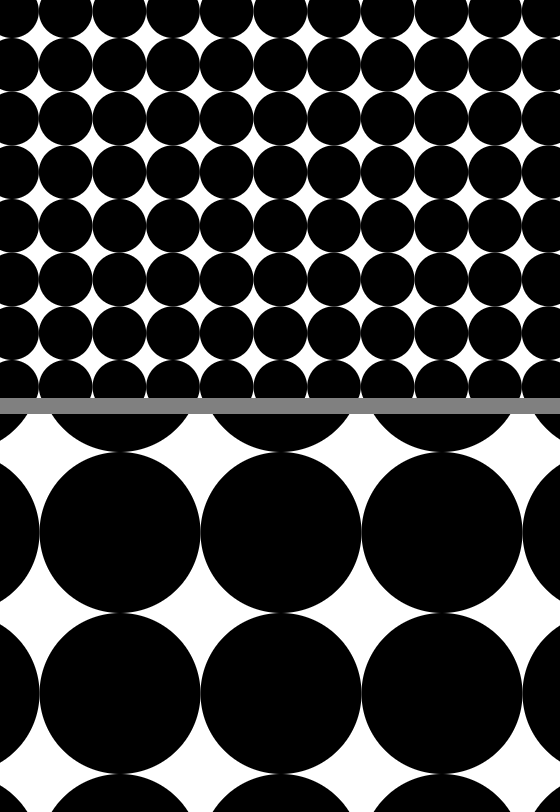
Top, the full canvas; bottom, a detail of the centre.
Give the GLSL for this pattern, as a Shadertoy shader.

```glsl
// Black discs on white, packed in a square grid so that neighbours just touch.
// Each point multiplies the light left by the discs of its own and adjacent
// cells, so the thin gaps at the tangent points are smoothed from both sides.

const float PITCH = 0.09583;                  // disc spacing, in canvas widths
const float RADIUS = 0.5;                     // disc radius, in cells
const vec2 GRID_SHIFT = vec2(0.0006, 0.0);    // grid offset, in canvas widths
const vec3 DISC_COLOR = vec3(0.0);
const vec3 GROUND_COLOR = vec3(1.0);

// Signed distance to a disc centred on the origin
float discDistance(vec2 p, float radius) {
    return length(p) - radius;
}

// Share of a pixel that lies inside a shape
float coverage(float dist, float pixel) {
    return clamp(0.5 - dist / pixel, 0.0, 1.0);
}

// Share of the ground left visible between the discs of a unit grid
float groundVisible(vec2 p, float radius, float pixel) {
    vec2 local = fract(p) - 0.5;
    float visible = 1.0;
    for (int y = -1; y <= 1; y++) {
        for (int x = -1; x <= 1; x++) {
            float dist = discDistance(local - vec2(x, y), radius);
            visible *= 1.0 - coverage(dist, pixel);
        }
    }
    return visible;
}

void mainImage(out vec4 fragColor, in vec2 fragCoord) {
    // Canvas centre is the origin; one unit is the canvas width
    vec2 p = (fragCoord - 0.5 * iResolution.xy) / iResolution.x - GRID_SHIFT;

    // A disc centre lies on the vertical axis, a row border on the horizontal
    vec2 grid = p / PITCH + vec2(0.5, 0.0);
    float pixel = 1.0 / (iResolution.x * PITCH);

    float visible = groundVisible(grid, RADIUS, pixel);
    fragColor = vec4(mix(DISC_COLOR, GROUND_COLOR, visible), 1.0);
}
```
